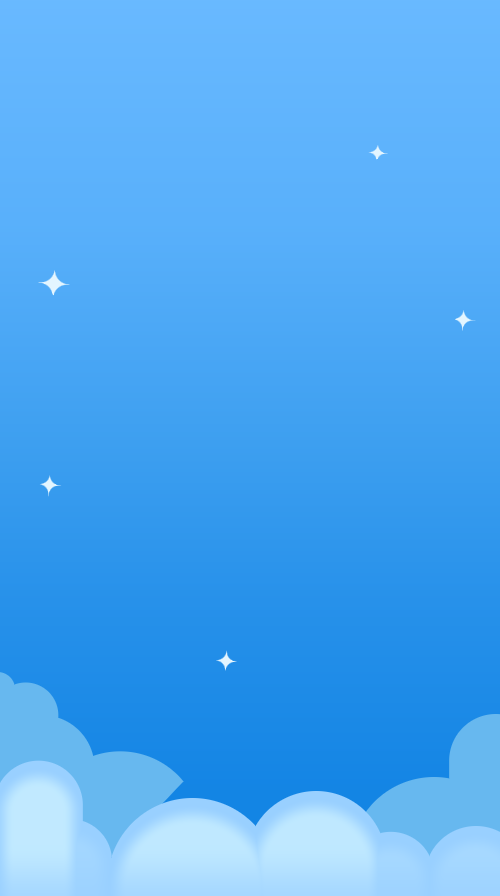
A WebGL 2 fragment shader for this background:

```glsl
#version 300 es
precision highp float;
// Blue daytime sky with four-pointed sparkles above layered, softly lit clouds.

uniform vec2 u_resolution;
out vec4 fragColor;

// All lengths are in canvas units: the canvas is HEIGHT units tall.
const float HEIGHT = 7.68;

// Sky colours, from the top edge down to the horizon behind the clouds
const vec3 SKY_TOP     = vec3(0.410, 0.725, 1.000);
const vec3 SKY_UPPER   = vec3(0.345, 0.688, 0.982);
const vec3 SKY_MIDDLE  = vec3(0.237, 0.622, 0.940);
const vec3 SKY_LOWER   = vec3(0.155, 0.570, 0.918);
const vec3 SKY_HORIZON = vec3(0.075, 0.520, 0.895);

// Cloud and sparkle colours
const vec3 BACK_CLOUD = vec3(0.405, 0.722, 0.937);
const vec3 CLOUD_RIM  = vec3(0.600, 0.815, 1.000);
const vec3 CLOUD_GLOW = vec3(0.755, 0.915, 1.000);
const vec3 CLOUD_BASE = vec3(0.650, 0.845, 1.000);
const vec3 SPARKLE    = vec3(0.890, 0.960, 1.000);

const float SPARKLE_POWER = 0.55;  // below 1 pinches the sides inward
const float SPARKLE_TILT  = 0.07;
const float RIM_DROP      = 0.06;  // how far the glow sits below the rim
const float RIM_SOFTNESS  = 0.17;

// Sparkles: centre, radius
const vec3 SPARKLES[5] = vec3[5](
  vec3(3.235, 6.370, 0.080), vec3(0.462, 5.250, 0.130), vec3(3.970, 4.940, 0.092),
  vec3(0.422, 3.525, 0.092), vec3(1.937, 2.015, 0.092));

// Cloud lobes: centre, radius
const vec3 LEFT_LOBES[4] = vec3[4](
  vec3(-0.02, 1.77, 0.15), vec3(0.22, 1.55, 0.28),
  vec3(0.36, 1.10, 0.45), vec3(1.03, 0.54, 0.70));
const vec3 RIGHT_LOBES[2] = vec3[2](
  vec3(4.25, 1.16, 0.40), vec3(3.72, 0.30, 0.72));

// Front lobes: centre, radius, strength of the inner glow
const vec4 FRONT_LOBES[6] = vec4[6](
  vec4(0.60, 0.30, 0.36, 0.25), vec4(0.33, 0.78, 0.38, 1.00),
  vec4(1.65, 0.11, 0.73, 0.95), vec4(2.71, 0.30, 0.60, 0.95),
  vec4(3.35, 0.18, 0.37, 0.35), vec4(4.08, 0.16, 0.44, 0.35));

// The cut that ends the left back cloud: its tip and outward direction
const vec2 CUT_TIP    = vec2(1.58, 0.99);
const vec2 CUT_NORMAL = vec2(0.725, -0.689);

vec3 skyColor(float y) {
  vec3 color = mix(SKY_HORIZON, SKY_LOWER, smoothstep(0.0, 1.0, 0.0));
  color = mix(SKY_HORIZON, SKY_LOWER, clamp((y - 0.88) / 1.68, 0.0, 1.0));
  color = mix(color, SKY_MIDDLE, clamp((y - 2.56) / 1.28, 0.0, 1.0));
  color = mix(color, SKY_UPPER, clamp((y - 3.84) / 1.84, 0.0, 1.0));
  return mix(color, SKY_TOP, clamp((y - 5.68) / 2.0, 0.0, 1.0));
}

// Distance to a round-topped column that reaches down without end
float lobe(vec2 p, vec3 shape) {
  vec2 q = p - shape.xy;
  return length(vec2(q.x, max(q.y, 0.0))) - shape.z;
}

float coverage(float dist, float pixel) {
  return clamp(0.5 - dist / pixel, 0.0, 1.0);
}

float sparkle(vec2 p, vec3 star) {
  float c = cos(SPARKLE_TILT), s = sin(SPARKLE_TILT);
  vec2 q = abs(mat2(c, s, -s, c) * (p - star.xy)) / star.z;
  vec2 bent = pow(q + 1e-4, vec2(SPARKLE_POWER));
  float f = pow(bent.x + bent.y, 1.0 / SPARKLE_POWER) - 1.0;
  return coverage(f, fwidth(f) + 1e-4);
}

float backClouds(vec2 p) {
  float left = 1e3, right = 1e3;
  for (int i = 0; i < 4; i++) left = min(left, lobe(p, LEFT_LOBES[i]));
  for (int i = 0; i < 2; i++) right = min(right, lobe(p, RIGHT_LOBES[i]));
  left = max(left, dot(p - CUT_TIP, CUT_NORMAL));
  return min(left, right);
}

void main() {
  float pixel = HEIGHT / u_resolution.y;
  vec2 p = gl_FragCoord.xy * pixel;
  vec3 color = skyColor(p.y);

  for (int i = 0; i < 5; i++) color = mix(color, SPARKLE, sparkle(p, SPARKLES[i]));

  color = mix(color, BACK_CLOUD, coverage(backClouds(p), pixel));

  // Front clouds: a blue rim around a pale glow that fades toward the base
  float front = 1e3, glow = 0.0;
  for (int i = 0; i < 6; i++) {
    vec4 shape = FRONT_LOBES[i];
    front = min(front, lobe(p, shape.xyz));
    float depth = -lobe(p + vec2(0.0, RIM_DROP), shape.xyz);
    glow = max(glow, shape.w * smoothstep(0.0, RIM_SOFTNESS, depth));
  }
  vec3 body = mix(CLOUD_BASE, CLOUD_GLOW, smoothstep(-0.05, 0.45, p.y));
  color = mix(color, mix(CLOUD_RIM, body, glow), coverage(front, pixel));

  fragColor = vec4(color, 1.0);
}
```
